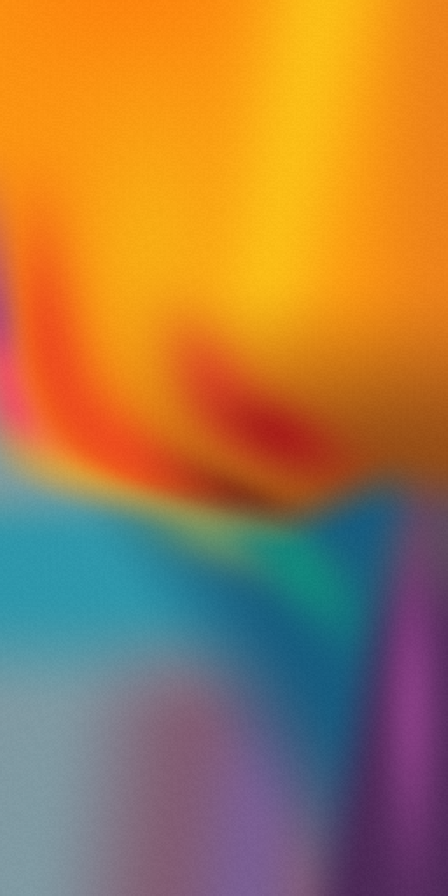
Reproduce this background procedurally as a Shadertoy shader.

```glsl
// Soft blurred colour field: an amber sky folds over a red ribbon into teal,
// mauve and plum. The fold is a hyperbola (a smooth minimum of two axes);
// its signed distance drives the ribbon, the fringe and the warm/cool blend.

float glow(float d, float width) {
    return exp(-d * d / (width * width));
}

// Elliptical glow, with its long axis turned by angle
float spot(vec2 p, vec2 centre, vec2 size, float angle) {
    float c = cos(angle), s = sin(angle);
    vec2 q = p - centre;
    return glow(length(vec2(c * q.x + s * q.y, c * q.y - s * q.x) / size), 1.0);
}

float hash(vec2 p) {
    return fract(sin(dot(p, vec2(127.1, 311.7))) * 43758.5453);
}

float foldDistance(vec2 p) {
    float a = p.x - 0.06;
    float b = p.y - 1.0 + 0.25 * p.x;
    return 0.5 * (a + b - sqrt((a - b) * (a - b) + 0.055));
}

vec3 warmField(vec2 p, float fold) {
    // Amber sky with leaning yellow streaks
    vec3 col = mix(vec3(0.985, 0.58, 0.07), vec3(0.93, 0.51, 0.10), smoothstep(0.75, 1.0, p.x));
    col = mix(col, vec3(0.99, 0.50, 0.05), 0.8 * spot(p, vec2(0.28, 2.04), vec2(0.28, 0.2), 0.0));
    float streak = glow(p.x - 0.62 - 0.2 * (p.y - 1.5), 0.14);
    col = mix(col, vec3(0.985, 0.75, 0.09), 0.95 * streak * smoothstep(1.05, 1.4, p.y));
    col = mix(col, vec3(0.97, 0.70, 0.08), 0.8 * spot(p, vec2(0.34, 1.42), vec2(0.16, 0.32), 0.0));

    // Brown shade and the red flare
    float shade = smoothstep(1.4, 0.95, p.y) * smoothstep(0.05, 0.9, p.x);
    col = mix(col, vec3(0.58, 0.30, 0.09), shade);
    col = mix(col, vec3(0.88, 0.29, 0.15), 0.85 * spot(p, vec2(0.48, 1.14), vec2(0.16, 0.085), -1.0));
    col = mix(col, vec3(0.66, 0.11, 0.10), 0.95 * spot(p, vec2(0.62, 1.03), vec2(0.16, 0.075), -0.45));

    // Ribbon along the fold, darker to the right
    float fade = smoothstep(1.72, 1.2, p.y);
    float along = smoothstep(0.25, 0.6, p.x);
    vec3 ribbon = mix(vec3(0.93, 0.29, 0.12), vec3(0.48, 0.18, 0.08), along);
    col = mix(col, ribbon, 0.95 * fade * glow(fold, mix(0.08, 0.04, along)) * smoothstep(0.75, 0.5, p.x));

    // Fringe outside the ribbon: yellow, pink, then purple upward
    vec3 fringe = mix(vec3(0.90, 0.64, 0.20), vec3(0.93, 0.33, 0.38), smoothstep(0.93, 1.1, p.y));
    fringe = mix(fringe, vec3(0.68, 0.28, 0.46), smoothstep(1.15, 1.32, p.y));
    return mix(col, fringe, fade * smoothstep(-0.03, -0.1, fold));
}

vec3 coolField(vec2 p) {
    // Teal above grey, crossed by slanted mauve and violet
    float slant = p.x + 0.12 * (0.44 - p.y);
    vec3 col = mix(vec3(0.50, 0.60, 0.635), vec3(0.18, 0.59, 0.67), smoothstep(0.40, 0.68, p.y));
    col = mix(col, vec3(0.50, 0.61, 0.62), smoothstep(0.78, 0.95, p.y));
    col = mix(col, vec3(0.51, 0.36, 0.44), smoothstep(0.1, 0.45, slant) * smoothstep(0.68, 0.35, p.y));
    col = mix(col, vec3(0.48, 0.37, 0.57), glow(slant - 0.6, 0.12) * smoothstep(0.6, 0.2, p.y));

    // Deep blue and the green glow under the fold
    col = mix(col, vec3(0.09, 0.36, 0.50), smoothstep(0.3, 0.65, p.x + 0.6 * (p.y - 0.6)));
    col = mix(col, vec3(0.45, 0.60, 0.40), 0.85 * spot(p, vec2(0.47, 0.81), vec2(0.18, 0.07), -0.35));
    col = mix(col, vec3(0.06, 0.54, 0.49), 0.9 * spot(p, vec2(0.67, 0.73), vec2(0.18, 0.075), -0.85));

    // Plum edge with a brighter purple stripe
    vec3 plum = mix(vec3(0.30, 0.16, 0.34), vec3(0.36, 0.29, 0.36), smoothstep(0.55, 0.8, p.y));
    plum = mix(plum, vec3(0.52, 0.24, 0.51), glow(p.x - 0.92, 0.065) * glow(p.y - 0.42, 0.33));
    float edge = p.x - 0.73 - 0.19 * p.y;
    return mix(col, plum, smoothstep(-0.08, 0.07, edge));
}

void mainImage(out vec4 fragColor, in vec2 fragCoord) {
    vec2 p = fragCoord / iResolution.xy * vec2(1.0, 2.0);
    float fold = foldDistance(p);

    // The blend line follows the fold, lifting toward the right
    float border = -0.14 + 0.17 * p.x + 0.11 * smoothstep(0.6, 0.9, p.x);
    float width = 0.045 + 0.04 * p.x;
    float cool = smoothstep(border + width, border - width, fold);
    vec3 col = mix(warmField(p, fold), coolField(p), cool);

    // Fine grain
    col += 0.02 * (hash(floor(p * 256.0)) - 0.5);
    fragColor = vec4(clamp(col, 0.0, 1.0), 1.0);
}
```
